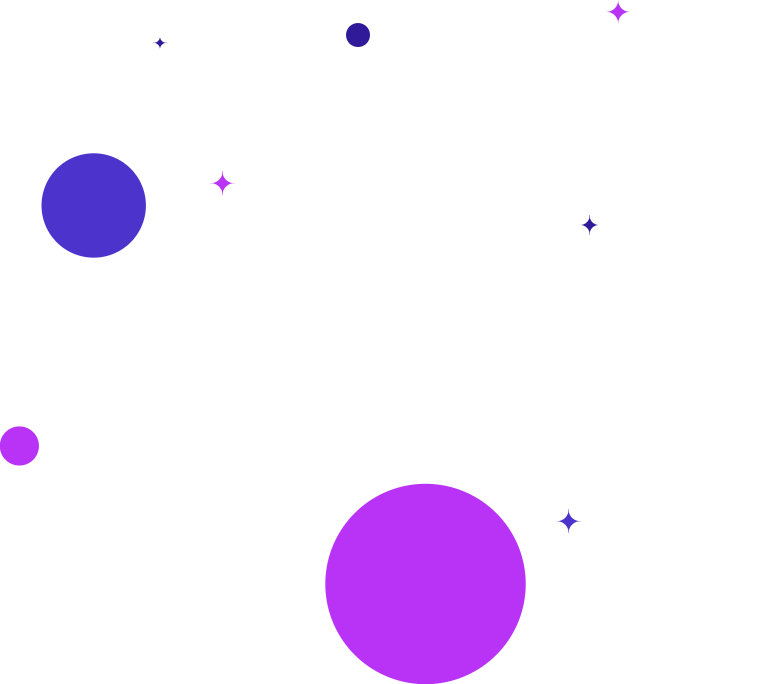
Write a Shadertoy shader that draws this background.

```glsl
// Flat discs and four-pointed sparkles scattered over a white ground.
#define PAPER   vec3(1.0)
#define MAGENTA vec3(0.72, 0.20, 0.96)
#define INDIGO  vec3(0.30, 0.20, 0.80)
#define NAVY    vec3(0.19, 0.10, 0.60)
#define SPARKLE_SIZE 0.0172
#define EDGE_PIXELS  1.0

// Signed distance to a disc
float discDistance(vec2 p, float radius) {
    return length(p) - radius;
}

// Signed distance to a sparkle: a square with a quarter circle cut from each corner
float sparkleDistance(vec2 p, float radius) {
    vec2 q = abs(p);
    float cutCorners = radius - length(q - radius);
    float box = max(q.x, q.y) - radius;
    return max(cutCorners, box);
}

// Lay a colour over the canvas with a smooth edge
void paint(inout vec3 canvas, vec3 colour, float dist) {
    float edge = EDGE_PIXELS / iResolution.y;
    canvas = mix(canvas, colour, clamp(0.5 - dist / edge, 0.0, 1.0));
}

void mainImage(out vec4 fragColor, in vec2 fragCoord) {
    // One unit is the canvas height
    vec2 p = fragCoord / iResolution.y;
    vec3 canvas = PAPER;

    // Discs
    paint(canvas, MAGENTA, discDistance(p - vec2(0.6221, 0.1462), 0.1465));
    paint(canvas, INDIGO,  discDistance(p - vec2(0.1370, 0.6996), 0.0763));
    paint(canvas, MAGENTA, discDistance(p - vec2(0.0283, 0.3480), 0.0286));
    paint(canvas, NAVY,    discDistance(p - vec2(0.5234, 0.9488), 0.0175));

    // Sparkles
    paint(canvas, MAGENTA, sparkleDistance(p - vec2(0.9037, 0.9827), SPARKLE_SIZE));
    paint(canvas, MAGENTA, sparkleDistance(p - vec2(0.3253, 0.7322), SPARKLE_SIZE));
    paint(canvas, INDIGO,  sparkleDistance(p - vec2(0.8313, 0.2380), SPARKLE_SIZE));
    paint(canvas, NAVY,    sparkleDistance(p - vec2(0.8620, 0.6711), SPARKLE_SIZE * 0.8));
    paint(canvas, NAVY,    sparkleDistance(p - vec2(0.2339, 0.9374), SPARKLE_SIZE * 0.55));

    fragColor = vec4(canvas, 1.0);
}
```
